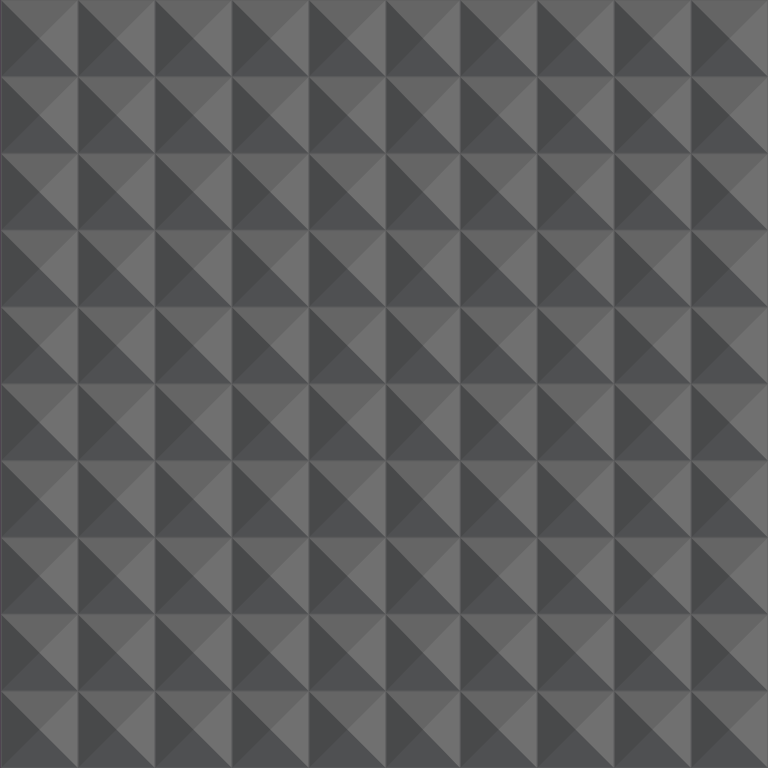
Give the GLSL for this pattern, as a Shadertoy shader.

```glsl
#define REPEATS 10.0
#define COLUMN_PITCH 0.1002
#define LEFT_MARGIN 0.0013
#define SEAM_HALF_WIDTH 0.0010
#define SEAM_STRENGTH 0.75
#define LEFT_FACE vec3(0.284, 0.287, 0.292)
#define BOTTOM_FACE vec3(0.310, 0.314, 0.320)
#define TOP_FACE vec3(0.398, 0.398, 0.398)
#define RIGHT_FACE vec3(0.440, 0.440, 0.440)
#define SEAM_COLOR vec3(0.365, 0.365, 0.370)
#define MARGIN_COLOR vec3(0.310, 0.265, 0.315)

// Antialiased step: 0 below the edge, 1 above it.
float coverage(float signedDistance, float pixel) {
    return clamp(signedDistance / pixel + 0.5, 0.0, 1.0);
}

// Column coordinate; both sides keep their pitch and the sixth column
// is squeezed to take up the remaining width.
float columnCoordinate(float x) {
    float fromLeft = (x - LEFT_MARGIN) / COLUMN_PITCH;
    float fromRight = REPEATS - (1.0 - x) / COLUMN_PITCH;
    if (fromLeft < 5.0) return fromLeft;
    if (fromRight > 6.0) return fromRight;
    float into = fromLeft - 5.0;
    return 5.0 + into / (into + 6.0 - fromRight);
}

// Four flat faces of a pyramid seen from above, split by the diagonals.
vec3 pyramid(vec2 local, float pixel) {
    float rising = coverage((local.y - local.x) * 0.7071, pixel);
    float falling = coverage((local.x + local.y - 1.0) * 0.7071, pixel);
    vec3 shaded = mix(BOTTOM_FACE, LEFT_FACE, rising);
    vec3 lit = mix(RIGHT_FACE, TOP_FACE, rising);
    return mix(shaded, lit, falling);
}

void mainImage(out vec4 fragColor, in vec2 fragCoord) {
    vec2 uv = fragCoord / iResolution.xy;
    float pixel = 1.0 / min(iResolution.x, iResolution.y);

    vec2 local = fract(vec2(columnCoordinate(uv.x), uv.y * REPEATS));
    vec3 color = pyramid(local, pixel * REPEATS);

    // Soft seams between neighbouring pyramids
    vec2 toEdge = min(local, 1.0 - local) / REPEATS;
    float seamDistance = min(toEdge.x, toEdge.y);
    float seam = coverage(SEAM_HALF_WIDTH - seamDistance, pixel);
    color = mix(color, SEAM_COLOR, seam * SEAM_STRENGTH);

    // Thin tinted strip along the left border
    color = mix(color, MARGIN_COLOR, coverage(LEFT_MARGIN - uv.x, pixel));

    fragColor = vec4(color, 1.0);
}
```
